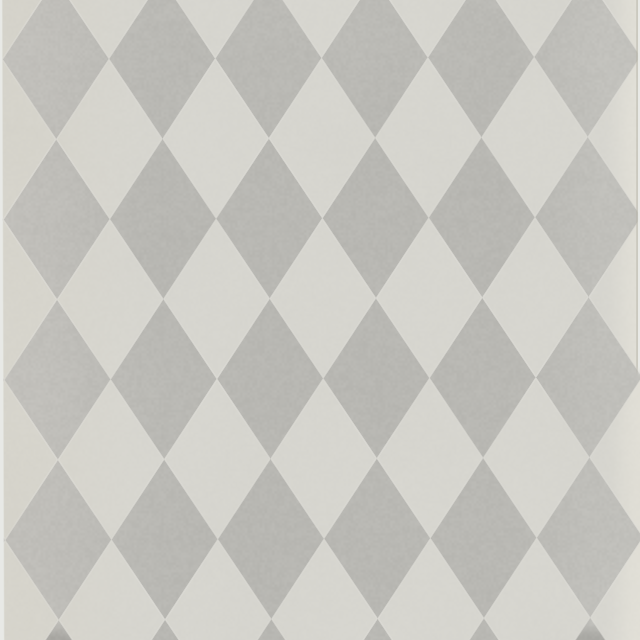
This pattern is drawn by a three.js fragment shader. Its source:

```glsl
varying vec2 vUv;

float hash(vec2 p) {
  p = fract(p * vec2(0.1031, 0.1137));
  p += dot(p, p.yx + 33.33);
  return fract((p.x + p.y) * p.x * 17.0);
}

float noise(vec2 p) {
  vec2 i = floor(p);
  vec2 f = fract(p);
  f = f * f * (3.0 - 2.0 * f);
  float low = mix(hash(i), hash(i + vec2(1.0, 0.0)), f.x);
  float high = mix(hash(i + vec2(0.0, 1.0)), hash(i + vec2(1.0, 1.0)), f.x);
  return mix(low, high, f.y);
}

// Signed distance to the diamond lattice, negative inside a grey diamond
float diamonds(vec2 p) {
  vec2 pitch = vec2(0.1661, 0.2504);
  vec2 q = p / pitch;
  q = abs(q - floor(q + 0.5));
  return (q.x + q.y - 0.5) / length(1.0 / pitch);
}

void main() {
  float pixel = fwidth(vUv.x);

  // Slight tilt of the hung paper
  vec2 p = vUv - vec2(0.0872, 0.9076);
  p = vec2(p.x + 0.0052 * p.y, p.y - 0.0045 * p.x);
  float d = diamonds(p);

  // Broad light falloff, soft unevenness and fine paper grain
  float left = 1.0 - smoothstep(0.02, 0.26, vUv.x);
  float right = smoothstep(0.78, 0.98, vUv.x);
  float edge = smoothstep(0.94, 1.0, vUv.x);
  float top = smoothstep(0.75, 1.0, vUv.y);
  float cloud = noise(vUv * 5.0 + 3.0) + 0.5 * noise(vUv * 13.0) - 0.75;
  float grain = noise(vUv * 260.0) + 0.5 * noise(vUv * 110.0) - 0.75;

  vec3 grey = vec3(0.722, 0.719, 0.700) + 0.012 * cloud + 0.020 * grain;
  grey += vec3(0.030, 0.027, 0.027) * left + 0.034 * right + 0.010 * top;
  vec3 cream = vec3(0.840, 0.836, 0.811) + 0.008 * cloud + 0.007 * grain;
  cream += vec3(0.040, 0.036, 0.028) * edge;
  cream -= vec3(0.002, 0.006, 0.014) * left;

  float blend = max(pixel, 0.0013);
  vec3 color = mix(grey, cream, smoothstep(-blend, blend, d));

  // Faint pale seam along the diamond edges
  float seam = 1.0 - smoothstep(0.0004, 0.0004 + blend, abs(d - 0.0006));
  color = mix(color, vec3(0.88, 0.875, 0.855), seam * (0.2 + 0.35 * noise(vUv * 12.0)));

  // Soft shadow where the lowest tips meet the bottom left and right
  float corner = smoothstep(0.03, 0.0, vUv.y) * smoothstep(0.3, 0.42, abs(vUv.x - 0.5));
  color -= 0.09 * corner * smoothstep(0.002, -0.002, d);

  // Wall showing beside the paper, with a thin shadow on the upper right
  float leftEdge = 0.0035 + 0.003 * (1.0 - vUv.y);
  float wallLeft = 1.0 - smoothstep(-pixel, pixel, vUv.x - leftEdge);
  float upper = smoothstep(0.41, 0.43, vUv.y);
  float wallRight = upper * smoothstep(-pixel, pixel, vUv.x - 0.9965);
  float shadow = upper * (1.0 - smoothstep(0.0005, 0.0005 + blend, abs(vUv.x - 0.9955)));
  color = mix(color, vec3(0.91, 0.915, 0.90), max(wallLeft, wallRight));
  color = mix(color, vec3(0.70, 0.69, 0.64), 0.5 * shadow);

  gl_FragColor = vec4(color, 1.0);
}
```
